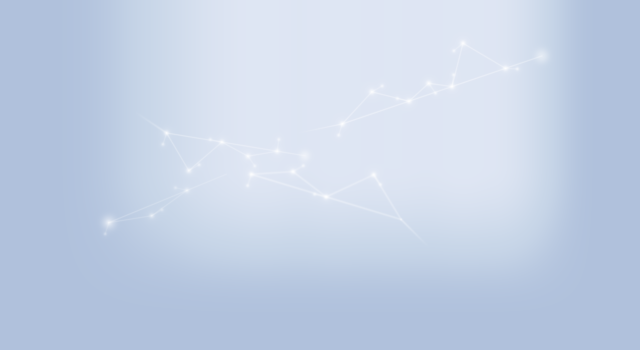
Give the GLSL for this background, as a Shadertoy shader.

```glsl
// A pale blue backdrop with a soft bright window, crossed by faint white
// networks. Each network is a strand of nodes swayed by layered sines along a
// line; nodes and links are drawn as Gaussian glows from distance functions.

const float PI = 3.14159;
const vec3 EDGE_BLUE = vec3(0.69, 0.757, 0.863);
const vec3 MID_BLUE = vec3(0.785, 0.84, 0.91);
const vec3 CORE_BLUE = vec3(0.872, 0.9, 0.953);

float gauss(float d, float radius) {
    return exp(-d * d / (radius * radius));
}

// Segment glow that dims from a to b by the given fade
float link(vec2 p, vec2 a, vec2 b, float width, float fade) {
    vec2 ab = b - a;
    float t = clamp(dot(p - a, ab) / dot(ab, ab), 0.0, 1.0);
    return gauss(length(p - a - ab * t), width) * (1.0 - fade * t);
}

// Bright dot inside a weak halo
float nodeGlow(vec2 p, vec2 center, float radius) {
    float d = length(p - center);
    return 0.8 * gauss(d, radius) + 0.16 * gauss(d, radius * 2.6);
}

// Node i of a strand; sway.x lifts the odd nodes, sway.y alternates them
vec2 strandNode(vec2 a, vec2 b, float i, float count, vec2 sway, float warp) {
    float t = i / count;
    vec2 dir = normalize(b - a);
    float lift = sway.x * (0.5 - 0.5 * cos(PI * i)) + sway.y * sin(0.5 * PI * i);
    return mix(a, b, t + warp * sin(2.0 * PI * t))
         + vec2(-dir.y, dir.x) * lift * sin(PI * t);
}

float strand(vec2 p, vec2 a, vec2 b, int count, vec2 sway, float warp, float width) {
    float light = 0.0;
    float n = float(count);
    for (int k = 0; k < count; k++) {
        float i = float(k);
        vec2 here = strandNode(a, b, i, n, sway, warp);
        vec2 next = strandNode(a, b, i + 1.0, n, sway, warp);
        light += 0.28 * link(p, here, next, width, 0.2);

        // Even nodes also form a spine
        if (k % 2 == 0 && k + 2 <= count) {
            vec2 skip = strandNode(a, b, i + 2.0, n, sway, warp);
            light += 0.32 * link(p, here, skip, width, 0.2);
        }

        // Short twig with a small satellite
        float angle = 4.4 + 2.4 * i;
        vec2 tip = here + 0.034 * vec2(cos(angle), sin(angle));
        light += 0.2 * link(p, here, tip, width, 0.3);
        light += 0.6 * nodeGlow(p, tip, 0.0045);
        light += nodeGlow(p, here, 0.0065);
    }
    return light;
}

// Bright window with wide left and lower falloff and a tighter right one
vec3 backdrop(vec2 uv) {
    float left = smoothstep(0.07, 0.40, uv.x);
    float right = 1.0 - smoothstep(0.77, 0.94, uv.x);
    float lower = smoothstep(0.07, 0.53, uv.y);
    float streaks = 0.012 * (sin(uv.x * 37.0) + sin(uv.x * 61.0 + 1.3));
    float m = clamp(left * right * lower * (1.0 + streaks), 0.0, 1.0);
    vec3 color = mix(EDGE_BLUE, MID_BLUE, smoothstep(0.0, 0.5, m) * 0.5 + min(m, 0.5));
    return mix(color, CORE_BLUE, clamp(2.0 * m - 1.0, 0.0, 1.0));
}

void mainImage(out vec4 fragColor, in vec2 fragCoord) {
    vec2 uv = fragCoord / iResolution.xy;
    vec2 p = fragCoord / iResolution.y;
    float thin = max(0.0022, 0.6 / iResolution.y);
    float soft = thin * 1.4;

    // Strand ends shared with the glows and rays
    vec2 upperStart = vec2(0.978, 0.646), upperEnd = vec2(1.548, 0.840);
    vec2 leftStart = vec2(0.476, 0.620), leftEnd = vec2(0.871, 0.555);
    vec2 middleStart = vec2(0.718, 0.502), middleEnd = vec2(1.146, 0.373);
    vec2 lowStart = vec2(0.311, 0.364), lowEnd = vec2(0.646, 0.502);

    // Networks
    float light = strand(p, upperStart, upperEnd, 7, vec2(0.084, 0.053), 0.05, thin);
    light += 0.8 * strand(p, leftStart, leftEnd, 5, vec2(-0.096, -0.067), 0.0, thin);
    light += 0.9 * strand(p, middleStart, middleEnd, 4, vec2(0.1, -0.041), 0.0, soft);
    light += 0.5 * strand(p, lowStart, lowEnd, 3, vec2(-0.033, 0.0), 0.0, thin);

    // Rays fading out of the strand ends
    light += 0.3 * link(p, upperStart, upperStart - vec2(0.125, 0.026), thin, 1.0);
    light += 0.3 * link(p, middleEnd, middleEnd + vec2(0.08, -0.08), soft, 1.0);
    light += 0.25 * link(p, leftStart, leftStart + vec2(-0.09, 0.06), soft, 1.0);

    // Out of focus end lights
    light += 0.45 * gauss(length(p - upperEnd), 0.018);
    light += 0.4 * gauss(length(p - lowStart), 0.018);
    light += 0.45 * gauss(length(p - leftEnd), 0.014);

    vec3 color = mix(backdrop(uv), vec3(1.0), 1.0 - exp(-1.3 * light));
    fragColor = vec4(color, 1.0);
}
```
